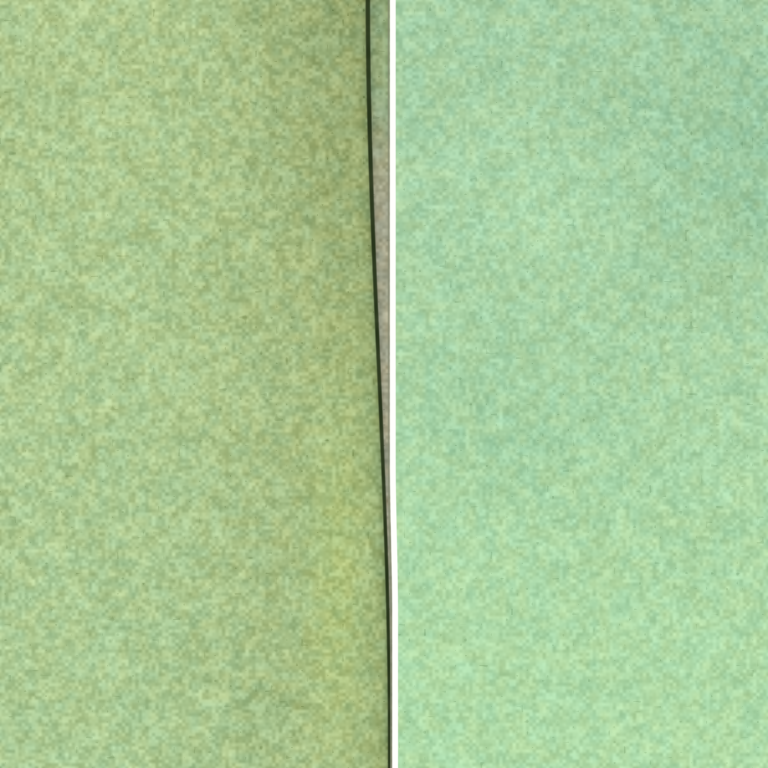
A three.js fragment shader for this texture:

```glsl
varying vec2 vUv;

float hash(vec2 p) {
  vec3 q = fract(vec3(p.xyx) * 0.1031);
  q += dot(q, q.yzx + 33.33);
  return fract((q.x + q.y) * q.z);
}

float valueNoise(vec2 p) {
  vec2 cell = floor(p);
  vec2 f = fract(p);
  f = f * f * (3.0 - 2.0 * f);
  float low = mix(hash(cell), hash(cell + vec2(1.0, 0.0)), f.x);
  float high = mix(hash(cell + vec2(0.0, 1.0)), hash(cell + 1.0), f.x);
  return mix(low, high, f.y);
}

// Signed layered noise, from fine paper fibres to broad blotches
float paperGrain(vec2 p) {
  float fine = valueNoise(p * 230.0) - 0.5;
  float medium = valueNoise(p * 115.0 + 17.0) - 0.5;
  float coarse = valueNoise(p * 42.0 + 53.0) - 0.5;
  return fine * 0.62 + medium * 0.4 + coarse * 0.15;
}

float softBlob(vec2 p, vec2 center, vec2 radius) {
  vec2 d = (p - center) / radius;
  return exp(-dot(d, d));
}

// Soft-edged vertical band around a center line
float band(float x, float center, float halfWidth, float blur) {
  return 1.0 - smoothstep(halfWidth - blur, halfWidth + blur, abs(x - center));
}

vec3 leftPaper(vec2 p) {
  vec3 color = mix(vec3(0.67, 0.79, 0.58), vec3(0.68, 0.78, 0.56), p.y);
  float nearFold = smoothstep(0.15, 0.49, p.x);
  color = mix(color, vec3(0.64, 0.72, 0.49), nearFold * 0.8);
  color -= vec3(0.06, 0.07, 0.06) * softBlob(p, vec2(0.48, 1.0), vec2(0.12, 0.4));
  color += vec3(0.03, 0.03, -0.01) * softBlob(p, vec2(0.44, 0.25), vec2(0.04, 0.22));
  return color - 0.05 * smoothstep(0.46, 0.51, p.x);
}

vec3 rightPaper(vec2 p) {
  vec3 color = mix(vec3(0.685, 0.855, 0.655), vec3(0.655, 0.815, 0.645), smoothstep(0.0, 0.9, p.y));
  color -= vec3(0.05, 0.03, 0.015) * softBlob(p, vec2(1.0, 0.82), vec2(0.2, 0.16));
  color -= vec3(0.025, 0.015, 0.005) * softBlob(p, vec2(0.68, 0.45), vec2(0.12, 0.1));
  color += vec3(0.02, 0.02, 0.015) * softBlob(p, vec2(0.71, 0.75), vec2(0.13, 0.09));
  return color;
}

vec3 foldStrip(vec2 p) {
  vec3 green = vec3(0.57, 0.66, 0.48);
  vec3 beige = vec3(0.66, 0.66, 0.56);
  return mix(beige, green, smoothstep(0.72, 0.92, p.y));
}

void main() {
  vec2 p = vUv;
  float grain = paperGrain(p);
  float tint = valueNoise(p * 75.0 + 91.0) - 0.5;

  // Edge positions of the fold and the white gap
  float foldX = 0.507 - 0.028 * smoothstep(0.05, 1.0, p.y);
  float gapX = mix(0.5145, 0.5115, smoothstep(0.2, 0.4, p.y));
  float blur = 0.0012;

  // Paper on both sides, with the thin strip between
  vec3 color = mix(leftPaper(p), foldStrip(p), smoothstep(foldX - blur, foldX + blur, p.x));
  color = mix(color, rightPaper(p), smoothstep(gapX - blur, gapX + blur, p.x));
  float strength = mix(0.2, 0.16, step(gapX, p.x));
  color += grain * strength + tint * vec3(0.04, 0.0, -0.035);

  // Sparse dark flecks
  float fleck = smoothstep(0.9, 1.0, valueNoise(p * 150.0 + 7.0));
  color -= 0.07 * fleck;

  // Dark fold with a soft shadow, thinning downward
  float foldWidth = mix(0.0018, 0.0028, p.y);
  float shadow = exp(-abs(p.x - foldX) / 0.004);
  color *= 1.0 - 0.3 * shadow * (1.0 - step(gapX, p.x));
  float wear = 0.82 + 0.16 * valueNoise(vec2(3.0, p.y * 60.0));
  color = mix(color, vec3(0.14, 0.19, 0.09), band(p.x, foldX, foldWidth, 0.0014) * wear);

  // Grey rim and white gap
  color = mix(color, vec3(0.5, 0.52, 0.43), 0.6 * band(p.x, gapX - 0.0055, 0.0012, 0.001));
  color = mix(color, vec3(1.0, 1.0, 0.99), band(p.x, gapX, 0.0038, blur));

  gl_FragColor = vec4(clamp(color, 0.0, 1.0), 1.0);
}
```
